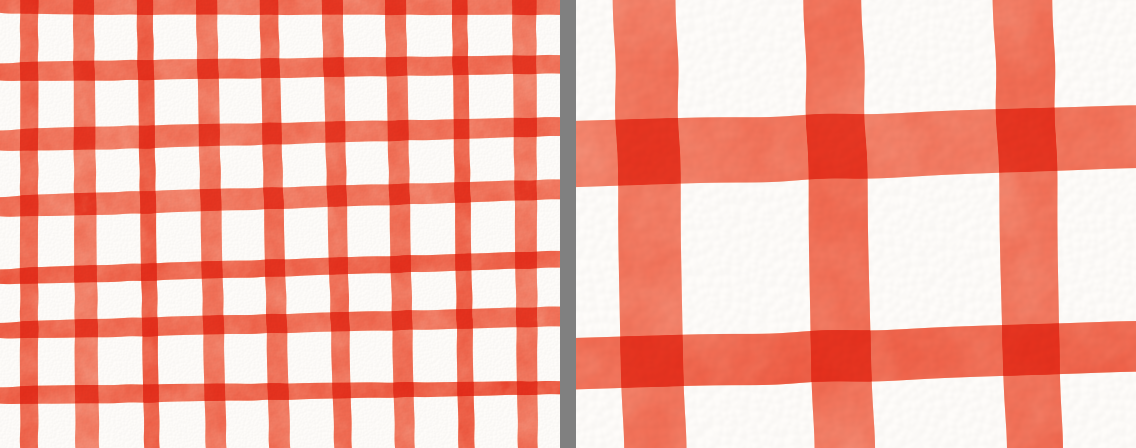
Left: the whole. Right: its middle third, enlarged.
Write a Shadertoy shader that draws this pattern.

```glsl
// Hand-painted gingham: nine upright and seven level watercolour stripes on
// textured paper. Stripes lean and taper by formula, their pigment densities add
// up where they cross, and layered sines and cellular noise give wash and grain.

#define PAPER vec3(0.986, 0.978, 0.968)
#define INK vec3(0.95, 0.45, 0.355)   // light passed by one coat
#define ASPECT 1.25
#define PITCH vec2(0.1405, 0.144)     // spacing of upright, level stripes
#define START vec2(0.050, 0.126)      // centre of the first of each
#define LEAN vec2(-0.025, 0.040)      // greatest drift along a stripe
#define TIP_TAPER 0.18
#define WASH 0.13
#define GRAIN 0.022
#define GRAIN_SCALE 150.0

// Brush variation in thousandths of the height: offset, first width, last width
const vec3 UPRIGHT[9] = vec3[9](
    vec3(15, 40, 40), vec3(0, 53, 46), vec3(0, 34, 36),
    vec3(0, 46, 47), vec3(0, 47, 41), vec3(1, 39, 47),
    vec3(0, 44, 47), vec3(0, 36, 34), vec3(0, 44, 54));
const vec3 LEVEL[7] = vec3[7](
    vec3(0, 44, 29), vec3(8, 41, 44), vec3(-12, 39, 37), vec3(0, 52, 44),
    vec3(0, 54, 42), vec3(2, 46, 41), vec3(0, 46, 46));

vec2 hash2(vec2 cell) {
    vec3 q = fract(cell.xyx * vec3(0.1031, 0.1030, 0.0973));
    q += dot(q, q.yzx + 33.33);
    return fract((q.xx + q.yz) * q.zy);
}

// Distance to the nearest scattered point
float cellular(vec2 p) {
    vec2 cell = floor(p), f = fract(p);
    float nearest = 2.0;
    for (int y = -1; y <= 1; y++)
        for (int x = -1; x <= 1; x++) {
            vec2 o = vec2(x, y);
            vec2 d = o + hash2(cell + o) - f;
            nearest = min(nearest, dot(d, d));
        }
    return sqrt(nearest);
}

// Cloudy pigment from rotated, warped sines, about -1 to 1
float wash(vec2 p) {
    float sum = 0.0, amp = 0.5;
    p *= 24.0;
    for (int k = 0; k < 6; k++) {
        sum += amp * sin(p.x + 1.6 * sin(p.y + 0.7 * sum));
        p = mat2(1.28, 1.12, -1.12, 1.28) * p + 2.3;
        amp *= 0.72;
    }
    return sum;
}

// Pigment laid by one stripe; narrower strokes are denser
float stripe(float across, float width, float px) {
    float cover = clamp(0.5 + (0.5 * width - abs(across)) / px, 0.0, 1.0);
    return cover * pow(0.042 / width, 0.7);
}

void mainImage(out vec4 fragColor, in vec2 fragCoord) {
    vec2 uv = fragCoord / iResolution.xy;
    vec2 p = uv * vec2(ASPECT, 1.0);
    float px = 1.0 / iResolution.y;

    // Slightly unsteady hand
    vec2 hand = p + 0.0006 * sin(p.yx * vec2(47.0, 39.0) + 2.0 * sin(p.yx * 21.0));
    float pigment = 0.0;

    for (int i = 0; i < 9; i++) {
        vec3 s = UPRIGHT[i] * 0.001;
        float n = float(i);
        float centre = START.x + PITCH.x * n + s.x
                     + LEAN.x * sin(0.35 * n) * (uv.y - 0.5);
        pigment += stripe(hand.x - centre, mix(s.y, s.z, uv.y), px);
    }
    for (int j = 0; j < 7; j++) {
        vec3 s = LEVEL[j] * 0.001;
        float n = float(j);
        float centre = START.y + PITCH.y * n + s.x
                     + LEAN.y * sin(0.45 + 0.45 * n) * (uv.x - 0.5);
        float width = mix(s.y, s.z, uv.x) * (1.0 - TIP_TAPER * exp(-14.0 * uv.x));
        pigment += stripe(hand.y - centre, width, px);
    }

    // Wash mottles single coats; crossings even out near two coats
    pigment *= 1.0 + WASH * wash(p);
    float soft = smoothstep(1.3, 1.7, pigment);
    pigment = mix(pigment, 2.0 + 0.3 * (pigment - 2.0), soft);

    // Embossed paper tooth, lit from the upper left
    vec2 tooth = p * GRAIN_SCALE;
    float relief = cellular(tooth) - cellular(tooth + vec2(0.35, -0.35));
    vec3 colour = PAPER * pow(INK, vec3(pigment)) * (1.0 + GRAIN * relief);
    fragColor = vec4(clamp(colour, 0.0, 1.0), 1.0);
}
```
